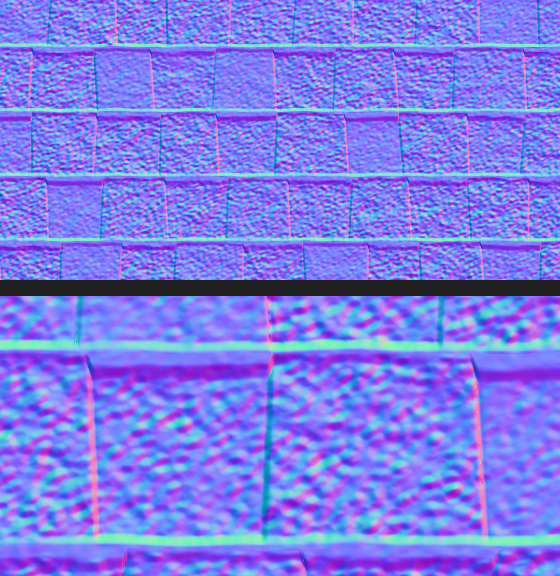
Top, the full canvas; bottom, a detail of the centre.
Write a Shadertoy shader that draws this texture map.

```glsl
// Tangent-space normal map of overlapping roof shingles in staggered courses.
// A height field (lap ridges, sunken tabs, seams, cellular grain) is
// differentiated and its unit normal is packed into colour.

const float ROW_PITCH   = 0.2310;  // height of one course
const float FIRST_LAP   = 0.1680;  // first lap, measured from the top
const float PAIR_PITCH  = 0.4349;  // one sunken plus one raised tab
const float TAB_SPLIT   = 0.475;   // share of the pair that is sunken
const float SEAM_JITTER = 0.07;
const float SEAM_LEAN   = 0.045;
const float SEAM_WIDTH  = 0.0042;
const float SEAM_DEPTH  = 0.0022;
const float TAB_STEP    = 0.0050;  // raised tab over sunken tab
const float TAB_SAG     = 0.0065;  // slow fall below the lap
const float RIDGE       = 0.0130;  // height of the lap ridge
const float RIDGE_RISE  = 0.0130;
const vec2  GRAIN_FREQ  = vec2(82.0, 104.0);
const float GRAIN_SLOPE = 0.45;
const float SWELL_SLOPE = 0.13;    // broad undulation under the grain
const float SAMPLE_STEP = 0.0017;
const float PHASE[5] = float[5](0.92, 0.275, 0.81, 0.377, -0.01);

vec2 hash22(vec2 p) {
    vec3 q = fract(p.xyx * vec3(0.1031, 0.1030, 0.0973));
    q += dot(q, q.yzx + 33.33);
    return fract((q.xx + q.yz) * q.zy);
}

// Cellular noise: one signed, rounded bump per jittered cell
float cellBumps(vec2 p) {
    vec2 cell = floor(p);
    float sum = 0.0;
    for (int j = -1; j <= 1; j++)
    for (int i = -1; i <= 1; i++) {
        vec2 id = cell + vec2(i, j);
        vec2 d = p - id - hash22(id + 17.0);
        float fall = max(1.0 - dot(d, d), 0.0);
        sum += (2.0 * hash22(id + 71.0).x - 1.0) * fall * fall;
    }
    return sum;
}

float groove(float d) {
    d /= SEAM_WIDTH;
    return exp(-d * d);
}

float shingleHeight(vec2 p) {
    // Slanted fine grain over a broader swell
    vec2 g = (p - vec2(0.0, 0.22 * p.x) + 1.0) * GRAIN_FREQ;
    float grain = cellBumps(g);
    float relief = (GRAIN_SLOPE * grain
                 + SWELL_SLOPE * 4.0 * cellBumps(g * 0.25 + 9.0)) / GRAIN_FREQ.y;

    // Course and position below its lap
    float wave = 0.0012 * sin(p.x * 19.0) + 0.0008 * sin(p.x * 47.0 + 1.0);
    float v = (1.0 - p.y - FIRST_LAP + wave) / ROW_PITCH + 1.0;
    float row = floor(v);
    float t = (v - row) * ROW_PITCH;

    // Pair of tabs with jittered, leaning seams
    float u = p.x / PAIR_PITCH - PHASE[clamp(int(row), 0, 4)];
    float k = floor(u + 0.25);
    vec2 id = vec2(k + 8.0, row + 3.0);
    vec2 shift = (hash22(id) - 0.5) * SEAM_JITTER;
    vec2 lean = (hash22(id + 40.0) - 0.5) * SEAM_LEAN * (v - row - 0.3) * 2.0;
    vec2 seam = vec2(0.0, TAB_SPLIT) + shift + lean;
    vec2 side = (vec2(u - k) - seam) * PAIR_PITCH;
    side += 0.0006 * grain;
    float sunken = smoothstep(-SEAM_WIDTH, SEAM_WIDTH, side.x)
                 * smoothstep(SEAM_WIDTH, -SEAM_WIDTH, side.y);

    // Tab surface, with grain strength varying from tab to tab
    float tab = 2.0 * k + (side.x < 0.0 ? -1.0 : (side.y > 0.0 ? 1.0 : 0.0));
    vec2 wear = hash22(vec2(tab + 31.0, row * 3.0 + 11.0));
    float rough = mix(0.55, 1.15, smoothstep(0.1, 0.5, wear.x));
    float depth = TAB_STEP * mix(0.6, 1.2, hash22(id + 90.0).x);
    float base = TAB_STEP - depth * sunken
               - TAB_SAG * mix(0.4, 1.0, sunken) * smoothstep(0.0, 0.09, t)
               - SEAM_DEPTH * (groove(side.x) + groove(side.y));

    // Lap ridge: sharp rise above, ragged drop below
    float rise = smoothstep(ROW_PITCH - RIDGE_RISE, ROW_PITCH, t);
    float lip = mix(0.003, 0.014, sunken) + 0.004 * (wear.y - 0.5);
    float drop = mix(0.016, 0.021, sunken);
    float below = smoothstep(lip, lip + drop, t + 0.002 * grain);
    float height = mix(RIDGE, base, below * (1.0 - rise));

    // Grain fades out on the smooth lap
    float bare = smoothstep(lip, lip + 0.009, t) * (1.0 - rise);
    return height + relief * rough * mix(0.25, 1.0, bare);
}

void mainImage(out vec4 fragColor, in vec2 fragCoord) {
    vec2 p = fragCoord / iResolution.y;
    vec2 e = vec2(SAMPLE_STEP, 0.0);

    // Central differences give the surface slope
    vec2 slope = vec2(shingleHeight(p + e.xy) - shingleHeight(p - e.xy),
                      shingleHeight(p + e.yx) - shingleHeight(p - e.yx))
               / (2.0 * SAMPLE_STEP);
    vec3 normal = normalize(vec3(-slope, 1.0));
    fragColor = vec4(0.5 + 0.5 * normal, 1.0);
}
```
